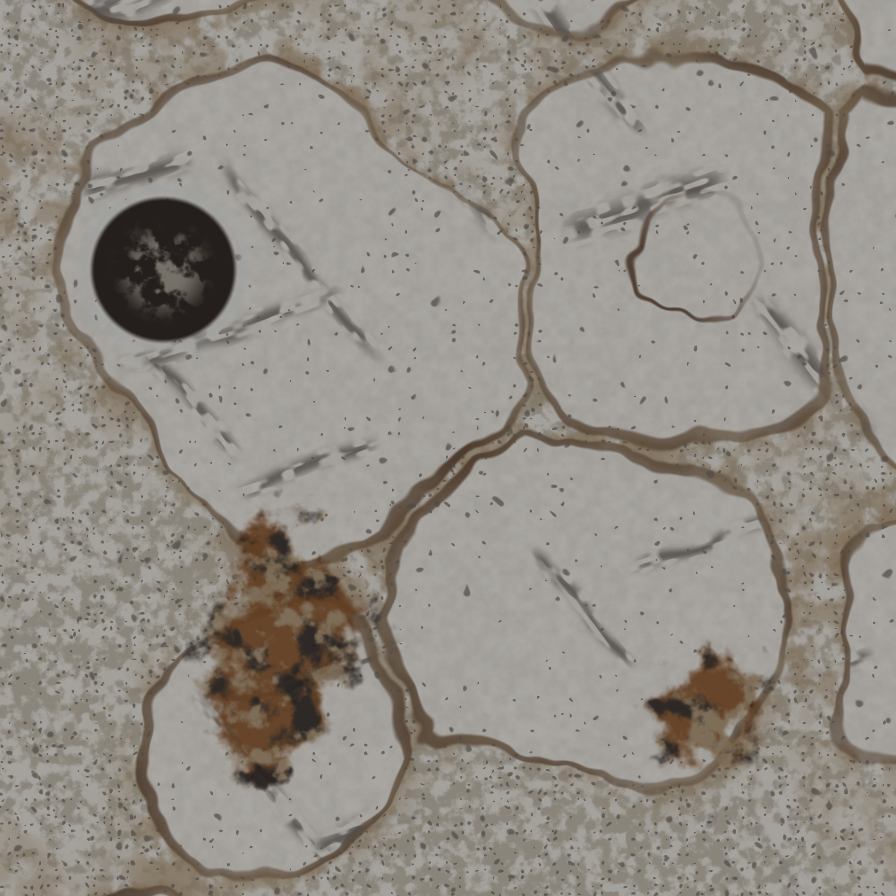
This texture is drawn by a WebGL 1 fragment shader. Its source:

```glsl
precision highp float;
// Draws a thin section of rock: pale grains with brown rims in speckled cement, rust and bubbles.
uniform vec2 u_resolution;

const vec3 QUARTZ = vec3(0.645, 0.635, 0.615);
const vec3 CEMENT = vec3(0.54, 0.52, 0.48);
const vec3 DUST = vec3(0.31, 0.29, 0.27);
const vec3 TAN = vec3(0.48, 0.41, 0.32);
const vec3 RUST = vec3(0.38, 0.24, 0.13);
const vec3 BROWN = vec3(0.28, 0.21, 0.16);
const vec3 OPAQUE = vec3(0.14, 0.12, 0.11);
const float GRAIN_PITCH = 0.46;
const vec2 GRAIN_RADIUS = vec2(0.13, 0.29);
const float GRAIN_GAP = 0.008;
const float FEATURE_PITCH = 0.5;
const float BUBBLE_RADIUS = 0.08;
const vec2 STREAK_CELL = vec2(0.46, 0.19);

float hash(vec2 p) {
  vec3 q = fract(p.xyx * 0.1031);
  q += dot(q, q.yzx + 33.33);
  return fract((q.x + q.y) * q.z);
}

vec2 hash2(vec2 p) { return vec2(hash(p + 17.3), hash(p + 71.9)); }

float noise(vec2 p) {
  vec2 i = floor(p), f = fract(p);
  f = f * f * (3.0 - 2.0 * f);
  return mix(mix(hash(i), hash(i + vec2(1, 0)), f.x),
             mix(hash(i + vec2(0, 1)), hash(i + 1.0), f.x), f.y);
}

float fbm(vec2 p) {
  float sum = 0.0, amp = 0.533;
  for (int i = 0; i < 4; i++) {
    sum += amp * noise(p);
    p = mat2(1.6, 1.2, -1.2, 1.6) * p + 9.7;
    amp *= 0.5;
  }
  return sum;
}

vec2 rotate(vec2 p, float a) {
  return vec2(cos(a) * p.x + sin(a) * p.y, cos(a) * p.y - sin(a) * p.x);
}

// Signed distance to the nearest grain, flattened where grains touch.
float grains(vec2 p) {
  float nearest = 1.0, second = 1.0;
  vec2 base = floor(p / GRAIN_PITCH);
  for (int j = -1; j <= 1; j++)
    for (int i = -1; i <= 1; i++) {
      vec2 cell = base + vec2(i, j);
      vec2 q = p - (cell + mix(vec2(0.25), vec2(0.75), hash2(cell))) * GRAIN_PITCH;
      q = abs(rotate(q, 6.28 * hash(cell + 5.1))) * vec2(1.0, 1.2) + 0.0001;
      float boxy = pow(dot(q * q, q), 1.0 / 3.0);
      float d = boxy - mix(GRAIN_RADIUS.x, GRAIN_RADIUS.y, hash(cell + 40.7));
      second = min(second, max(nearest, d));
      nearest = min(nearest, d);
    }
  return max(nearest, 0.5 * (nearest - second) + GRAIN_GAP);
}

// Small soft dots, one at most per cell.
float specks(vec2 p, float freq, float density) {
  p = p * freq + 0.5 * vec2(noise(p * freq * 1.3), noise(p * freq * 1.3 + 31.0));
  vec2 cell = floor(p);
  float d = length(fract(p) - mix(vec2(0.35), vec2(0.65), hash2(cell)));
  float radius = mix(0.16, 0.34, hash(cell + 3.7));
  return step(hash(cell + 8.2), density) * (1.0 - smoothstep(radius * 0.4, radius, d));
}

// Dusty fracture lines along one direction.
float streaks(vec2 p, float angle, float seed) {
  vec2 q = rotate(p, angle) + seed;
  vec2 cell = floor(q / STREAK_CELL);
  vec2 local = q - (cell + mix(vec2(0.4), vec2(0.6), hash2(cell))) * STREAK_CELL;
  local.y += 0.012 * (noise(q * 22.0) - 0.5);
  float reach = mix(0.06, 0.16, hash(cell + 2.6));
  float width = mix(0.005, 0.016, hash(cell + 6.4));
  float line = exp(-local.y * local.y / (width * width));
  line *= 1.0 - smoothstep(reach * 0.7, reach, abs(local.x));
  float grit = smoothstep(0.3, 0.65, noise(q * vec2(70.0, 190.0)));
  return step(hash(cell + 9.9), 0.65) * line * grit;
}

void main() {
  vec2 p = gl_FragCoord.xy / u_resolution.y;
  float px = 1.0 / u_resolution.y;
  vec2 wobble = vec2(fbm(p * 7.0), fbm(p * 7.0 + 50.0)) - 0.5;
  float edge = grains(p + 0.09 * wobble);
  float inside = 1.0 - smoothstep(-0.004, 0.004, edge);
  float broad = fbm(p * 5.0 + 20.0), clumps = fbm(p * 38.0), fine = fbm(p * 105.0);

  // Cement and clean grains
  vec3 cement = mix(CEMENT, QUARTZ, smoothstep(0.3, 0.62, fine + 0.35 * (broad - 0.5)));
  cement = mix(cement, TAN, 0.55 * smoothstep(0.5, 0.72, broad) * smoothstep(0.3, 0.65, clumps));
  vec3 color = mix(cement, QUARTZ + 0.06 * (fine - 0.5), inside);

  // Stained halos and rims
  float halo = exp(-max(edge, 0.0) / 0.018) * (1.0 - inside);
  color = mix(color, TAN, 0.85 * halo * smoothstep(0.32, 0.6, clumps));
  float rimWidth = mix(0.0005, 0.0045, noise(p * 11.0));
  float rim = 1.0 - smoothstep(rimWidth, rimWidth + 0.004, abs(edge));
  color = mix(color, mix(TAN * 0.85, BROWN, noise(p * 16.0)), rim * mix(0.45, 1.0, noise(p * 8.0 + 4.0)));

  // Fractures and dust
  float fracture = max(streaks(p, 0.33, 3.0), streaks(p, -0.9, 7.0));
  color = mix(color, DUST, 0.8 * fracture * mix(0.15, 1.0, inside));
  float dust = max(specks(p, 115.0, mix(0.36, 0.07, inside)), specks(p + 0.37, 62.0, mix(0.13, 0.04, inside)));
  color = mix(color, DUST, 0.72 * dust);

  // Opaque bubbles, clear bubbles and rust take turns over a coarse grid
  vec2 cell = floor(p / FEATURE_PITCH);
  float kind = mod(cell.x - 2.0 * cell.y + 2.0, 4.0);
  vec2 q = p - (cell + mix(vec2(0.34), vec2(0.66), hash2(cell + 12.0))) * FEATURE_PITCH;
  float r = length(q), soft = 0.0025 + px;
  float disc = 1.0 - smoothstep(-soft, soft, r - BUBBLE_RADIUS);
  if (kind < 0.5) {
    float glint = smoothstep(0.48, 0.68, fbm(p * 60.0)) * (1.0 - smoothstep(0.02, 0.065, r));
    float glow = exp(-abs(r - BUBBLE_RADIUS - 0.008) / 0.005);
    color = mix(color, QUARTZ * vec3(0.96, 1.0, 1.03), 0.7 * glow);
    color = mix(color, mix(OPAQUE, CEMENT, 0.8 * glint), disc);
  } else if (kind < 1.5) {
    float ring = 1.0 - smoothstep(0.0008, 0.0045, abs(r - BUBBLE_RADIUS + 0.1 * wobble.x));
    float shade = smoothstep(-0.9, 0.8, dot(q, vec2(-0.8, -0.6)) / max(r, 0.001));
    color = mix(color, BROWN, ring * mix(0.15, 0.9, shade));
  } else {
    float size = mix(0.07, 0.115, hash(cell + 21.0));
    float body = length(q * vec2(1.25, 0.9)) - size + 0.2 * wobble.y + 0.09 * (clumps - 0.5);
    float patchMask = 1.0 - smoothstep(-0.018, 0.012, body);
    vec3 rust = mix(OPAQUE, RUST, smoothstep(0.3, 0.52, clumps));
    rust = mix(rust, TAN, smoothstep(0.5, 0.7, fbm(p * 45.0 + 8.0)));
    color = mix(color, rust, 0.92 * patchMask);
  }
  gl_FragColor = vec4(color, 1.0);
}
```
